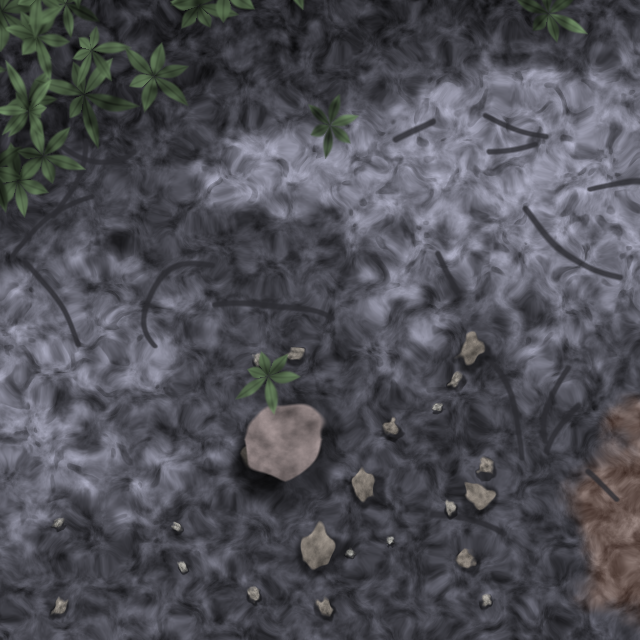
Write a Shadertoy shader that draws this texture.

```glsl
float hash(vec2 p) {
    vec3 q = fract(vec3(p.xyx) * 0.1031);
    q += dot(q, q.yzx + 33.33);
    return fract((q.x + q.y) * q.z);
}

float noise(vec2 p) {
    vec2 i = floor(p), f = fract(p);
    f = f * f * (3.0 - 2.0 * f);
    return mix(mix(hash(i), hash(i + vec2(1, 0)), f.x),
               mix(hash(i + vec2(0, 1)), hash(i + vec2(1, 1)), f.x), f.y);
}

float fbm(vec2 p) {
    float sum = 0.0, amp = 0.5;
    for (int i = 0; i < 4; i++) {
        sum += amp * noise(p);
        p = mat2(1.6, 1.2, -1.2, 1.6) * p + 7.3;
        amp *= 0.5;
    }
    return sum / 0.9375;
}

float blob(vec2 p, vec2 center, vec2 radius) {
    vec2 d = (p - center) / radius;
    return exp(-dot(d, d));
}

mat2 rotation(float a) {
    return mat2(cos(a), sin(a), -sin(a), cos(a));
}

// Soil and pale ash, crumbled by noise at several sizes
vec3 ground(vec2 p) {
    float bank = p.y - 0.62 - 0.5 * p.x + 0.18 * p.x * p.x;
    float paleness = blob(p, vec2(0.84, 0.72), vec2(0.36, 0.25))
                   + 0.8 * blob(p, vec2(0.13, 0.46), vec2(0.22, 0.25))
                   + 0.5 * blob(p, vec2(0.42, 0.73), vec2(0.16, 0.09))
                   - 0.3 * blob(p, vec2(0.4, 0.54), vec2(0.18, 0.12));
    float crumble = 1.1 * (fbm(p * 8.0) - 0.5) + 0.5 * (noise(p * 42.0) - 0.5);
    paleness -= 1.2 * smoothstep(-0.05, 0.08, bank + 0.12 * (fbm(p * 11.0) - 0.5));
    float ash = smoothstep(0.15, 0.9, paleness + crumble);

    vec2 warp = vec2(noise(p * 30.0), noise(p * 30.0 + 9.0)) * 1.5;
    float grain = fbm(p * 58.0 + warp) - 0.5;
    float pits = 1.0 - smoothstep(0.16, 0.38, noise(p * 75.0 + warp * 2.0));
    float tone = mix(0.255, 0.53, ash) + grain * mix(0.36, 0.48, ash);
    tone -= pits * mix(0.03, 0.12, ash);
    tone -= 0.07 * smoothstep(0.0, 0.12, bank);
    vec3 col = tone * vec3(0.98, 0.985, 1.1);

    float rust = blob(p, vec2(1.02, 0.18), vec2(0.12, 0.19)) + 0.6 * (fbm(p * 14.0) - 0.5);
    vec3 rusty = vec3(0.43, 0.35, 0.32) + grain * 0.5;
    return mix(col, rusty, 0.85 * smoothstep(0.3, 0.6, rust));
}

// Thin curved twig whose middle lies at the given point
void twig(inout vec3 col, vec2 p, vec2 middle, float turn, float radius, float halfLength) {
    vec2 q = rotation(turn) * (p - middle) + vec2(radius, 0.0);
    float a = clamp(atan(q.y, q.x), -halfLength / radius, halfLength / radius);
    float d = length(q - radius * vec2(cos(a), sin(a)));
    col = mix(col, vec3(0.17, 0.17, 0.19), 0.8 - 0.8 * smoothstep(0.002, 0.0065, d));
}

// Angular stone, lit from above, with a dark shadow below
void stone(inout vec3 col, vec2 p, vec2 center, float size, float seed, vec3 tint) {
    vec2 q = (p - center) / size;
    vec2 s = rotation(seed * 6.28) * q * vec2(1.0, 1.25);
    float lump = 0.6 * (noise(s * 1.7 + seed * 50.0) - 0.5);
    float d = mix(length(s), max(abs(s.x), abs(s.y)), 0.45) - 0.85 + lump;
    float shadow = length(q + vec2(-0.1, 0.35)) - 1.0 + lump;
    col *= 0.55 + 0.45 * smoothstep(-0.1, 0.3, shadow);
    float facets = 0.78 + 0.17 * q.y + 0.75 * (fbm(s * 2.2 + seed * 30.0) - 0.4);
    facets += 0.3 * (fbm(p * 85.0) - 0.5);
    float soft = 0.003 / size;
    col = mix(col, tint * facets, 1.0 - smoothstep(-soft, soft, d));
}

// Star of pointed leaves
void rosette(inout vec3 col, vec2 p, vec2 center, float size, float seed) {
    vec2 q = p - center;
    float sector = 6.2832 / 6.0;
    float a = atan(q.y, q.x) + seed * 6.28;
    float id = mod(floor(a / sector), 6.0);
    float rnd = hash(vec2(id + 3.0, seed * 91.0));
    float angle = (fract(a / sector) - 0.5) * sector + 0.25 * (rnd - 0.5);
    vec2 leaf = length(q) * vec2(cos(angle), sin(angle));
    float t = leaf.x / (size * mix(0.5, 1.15, rnd));
    float width = 0.15 * size * sin(3.1416 * clamp(t, 0.0, 1.0));
    float cover = (1.0 - smoothstep(-0.003, 0.002, abs(leaf.y) - width)) * step(t, 1.0);
    float shade = mix(0.65, 1.25, hash(vec2(id, seed * 57.0))) * mix(0.75, 1.1, t);
    shade += 0.7 * (noise(p * 70.0) - 0.5) - 0.15 * (1.0 - smoothstep(0.0, 0.003, abs(leaf.y)));
    col *= 0.8 + 0.2 * smoothstep(0.0, size, length(q));
    col = mix(col, vec3(0.31, 0.39, 0.28) * shade, 0.92 * cover);
}

void mainImage(out vec4 fragColor, in vec2 fragCoord) {
    vec2 p = fragCoord / iResolution.xy;
    vec2 bent = p + 0.018 * (vec2(noise(p * 12.0), noise(p * 12.0 + 40.0)) - 0.5);
    vec3 col = ground(p);

    // Scattered twigs
    for (float i = 0.0; i < 17.0; i++) {
        vec2 middle = vec2(hash(vec2(i, 1.0)), 0.05 + 0.75 * hash(vec2(i, 2.0)));
        float bend = mix(0.08, 0.35, hash(vec2(i, 4.0)));
        twig(col, bent, middle, 6.28 * hash(vec2(i, 3.0)), bend, mix(0.03, 0.1, hash(vec2(i, 5.0))));
    }
    // Pebbles, the smallest ones palest
    for (float i = 0.0; i < 24.0; i++) {
        float rnd = hash(vec2(i, 11.0));
        vec2 center = vec2(0.06 + 0.76 * hash(vec2(i, 12.0)), 0.05 + 0.53 * hash(vec2(i, 13.0)));
        vec3 tint = mix(vec3(0.72, 0.72, 0.7), vec3(0.53, 0.5, 0.47), smoothstep(0.0, 0.6, rnd));
        stone(col, bent, center, mix(0.007, 0.04, rnd * rnd), hash(vec2(i, 14.0)), tint);
    }
    stone(col, bent, vec2(0.44, 0.31), 0.078, 0.12, vec3(0.56, 0.51, 0.51));

    // Weeds crowding the upper bank
    for (int k = 0; k < 18; k++) {
        vec2 cell = floor(p * 11.0) + vec2(k % 3 - 1, (k / 3) % 3 - 1);
        vec2 key = cell + 20.0 + 37.0 * float(k / 9);
        vec2 center = (cell + vec2(hash(key), hash(key + 5.3))) / 11.0;
        float density = 0.85 * blob(center, vec2(0.04, 0.95), vec2(0.22, 0.23))
                      + 0.6 * blob(center, vec2(0.36, 0.98), vec2(0.16, 0.08))
                      + 0.7 * blob(center, vec2(0.9, 1.0), vec2(0.17, 0.07));
        if (hash(key + 8.1) < density - 0.08)
            rosette(col, bent, center, mix(0.05, 0.085, hash(key + 2.7)), hash(key + 6.4));
    }
    rosette(col, bent, vec2(0.425, 0.42), 0.065, 0.3);
    rosette(col, bent, vec2(0.52, 0.8), 0.05, 0.7);
    fragColor = vec4(clamp(col, 0.0, 1.0), 1.0);
}
```
